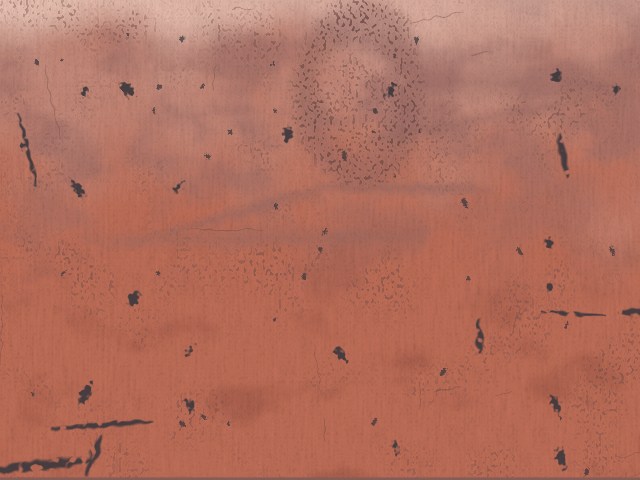
Reproduce this texture procedurally as a Shadertoy shader.

```glsl
const vec3 RUST = vec3(0.725, 0.415, 0.33);
const vec3 DEEP_RUST = vec3(0.64, 0.355, 0.285);
const vec3 ROSE = vec3(0.75, 0.54, 0.485);
const vec3 MAUVE = vec3(0.62, 0.425, 0.40);
const vec3 SHEEN = vec3(0.89, 0.74, 0.68);
const vec3 SOOT = vec3(0.40, 0.27, 0.25);
const vec3 CHIP = vec3(0.24, 0.22, 0.24);

vec2 hash22(vec2 p) {
    vec3 q = fract(p.xyx * vec3(0.1031, 0.1030, 0.0973));
    q += dot(q, q.yzx + 33.33);
    return fract((q.xx + q.yz) * q.zy);
}

float cornerSlope(vec2 cell, vec2 corner, vec2 f) {
    return dot(hash22(cell + corner) * 2.0 - 1.0, f - corner);
}

float gradientNoise(vec2 p) {
    vec2 i = floor(p), f = p - i;
    vec2 u = f * f * f * (f * (f * 6.0 - 15.0) + 10.0);
    float low = mix(cornerSlope(i, vec2(0, 0), f), cornerSlope(i, vec2(1, 0), f), u.x);
    float high = mix(cornerSlope(i, vec2(0, 1), f), cornerSlope(i, vec2(1, 1), f), u.x);
    return 1.5 * mix(low, high, u.y);
}

float fbm(vec2 p) {
    float sum = 0.0, amplitude = 0.6;
    for (int i = 0; i < 4; i++) {
        sum += amplitude * gradientNoise(p);
        p = mat2(1.6, 1.2, -1.2, 1.6) * p + 17.3;
        amplitude *= 0.5;
    }
    return sum;
}

// Soft-edged line from a to b that thins towards its ends
float stroke(vec2 p, vec2 a, vec2 b, float width, float blur) {
    vec2 ab = b - a;
    float t = clamp(dot(p - a, ab) / dot(ab, ab), 0.0, 1.0);
    float taper = mix(0.35, 1.0, 4.0 * t * (1.0 - t));
    return 1.0 - smoothstep(-blur, blur, length(p - a - ab * t) - width * taper);
}

// One ragged, mostly upright flake in some of the grid cells
float chips(vec2 p, float cellSize, float share) {
    vec2 g = p / cellSize, id = floor(g);
    vec2 place = hash22(id), shape = hash22(id + 71.0), pick = hash22(id + 139.0);
    vec2 q = fract(g) - mix(vec2(0.32), vec2(0.68), place);
    float angle = (shape.x - 0.5) * 1.6;
    q = mat2(cos(angle), -sin(angle), sin(angle), cos(angle)) * q;
    q.y /= 1.0 + 1.4 * shape.y;
    float d = length(q) - mix(0.04, 0.1, pick.y) + 0.07 * gradientNoise(g * 13.0);
    return step(1.0 - share, pick.x) * (1.0 - smoothstep(-0.025, 0.025, d));
}

// Faint thin scratches, near horizontal or near vertical
float hairlines(vec2 p) {
    float sum = 0.0;
    for (int i = 0; i < 16; i++) {
        vec2 seed = vec2(float(i) * 5.0, 31.0);
        vec2 start = hash22(seed) * vec2(1.34, 1.0), r = hash22(seed + 57.0);
        float angle = (r.x - 0.5) * 0.5 + (i % 2 == 0 ? 1.57 : 0.1);
        vec2 end = start + mix(0.04, 0.16, r.y) * vec2(cos(angle), sin(angle));
        sum = max(sum, stroke(p, start, end, 0.0006, 0.0018));
    }
    return sum;
}

float smears(vec2 p) {
    float s = stroke(p, vec2(0.27, 0.49), vec2(0.68, 0.61), 0.008, 0.018);
    s = max(s, stroke(p, vec2(0.66, 0.61), vec2(1.02, 0.605), 0.009, 0.017));
    s = max(s, 0.8 * stroke(p, vec2(0.26, 0.50), vec2(0.88, 0.508), 0.013, 0.025));
    s = max(s, 0.8 * stroke(p, vec2(0.78, 0.71), vec2(1.20, 0.79), 0.009, 0.02));
    return max(s, 0.8 * stroke(p, vec2(0.88, 0.83), vec2(1.30, 0.82), 0.02, 0.04));
}

float gouges(vec2 p) {
    float s = stroke(p, vec2(0.11, 0.108), vec2(0.32, 0.122), 0.006, 0.003);
    s = max(s, stroke(p, vec2(-0.03, 0.018), vec2(0.19, 0.042), 0.011, 0.004));
    s = max(s, stroke(p, vec2(0.18, 0.01), vec2(0.21, 0.09), 0.008, 0.004));
    s = max(s, stroke(p, vec2(0.04, 0.76), vec2(0.075, 0.615), 0.004, 0.0025));
    s = max(s, stroke(p, vec2(1.13, 0.35), vec2(1.26, 0.343), 0.004, 0.0025));
    s = max(s, stroke(p, vec2(1.29, 0.35), vec2(1.38, 0.346), 0.009, 0.003));
    s = max(s, stroke(p, vec2(0.997, 0.335), vec2(1.0, 0.265), 0.006, 0.003));
    return max(s, stroke(p, vec2(1.163, 0.72), vec2(1.182, 0.635), 0.008, 0.004));
}

void mainImage(out vec4 fragColor, in vec2 fragCoord) {
    vec2 p = fragCoord / iResolution.y;
    float cloud = fbm(p * 3.0 + 4.0), patches = fbm(p * vec2(5.0, 7.0) + 23.0);
    float grain = gradientNoise(p * vec2(150.0, 120.0));
    float brushed = gradientNoise(p * vec2(170.0, 16.0));
    vec2 rough = p + 0.006 * vec2(gradientNoise(p * 45.0), gradientNoise(p * 45.0 + 9.0));

    // Warm ground, paler upwards, with a lit upper rim
    vec3 color = mix(RUST, ROSE, smoothstep(0.45, 0.95, p.y + 0.3 * cloud));
    color = mix(color, DEEP_RUST, 0.8 * smoothstep(0.0, 0.45, patches) * smoothstep(0.75, 0.2, p.y));
    float haze = smoothstep(-0.1, 0.4, patches + 0.15 * p.x) * smoothstep(0.3, 0.75, p.y);
    color = mix(color, MAUVE, 0.7 * haze);
    float rim = smoothstep(0.87, 1.0, p.y + 0.1 * cloud) * mix(1.0, 0.4, p.x / 1.33);
    color = mix(color, SHEEN, rim);

    // Rubbed bands and the oval stain
    color = mix(color, MAUVE * 0.94, smears(rough) * (0.65 + 0.4 * brushed));
    float oval = length((p - vec2(0.75, 0.81)) / vec2(0.135, 0.185)) + 0.25 * patches;
    float ring = smoothstep(0.4, 0.8, oval) * (1.0 - smoothstep(0.85, 1.15, oval));
    color = mix(color, MAUVE * 0.92, 0.45 * ring);

    // Fine grain and upright brushing
    float wear = smoothstep(-0.1, 0.45, fbm(p * 6.0 + 51.0));
    float specks = smoothstep(0.08, 0.45, grain + 0.35 * brushed);
    color = mix(color, SOOT, specks * clamp(0.14 + 0.4 * wear + 0.6 * ring, 0.0, 0.8));
    color *= 1.0 + 0.07 * grain + 0.06 * brushed;

    // Scratches, flakes and the lower edge
    color = mix(color, SOOT, 0.55 * hairlines(rough));
    float damage = max(chips(p, 0.11, 0.17), 0.8 * chips(p + 3.7, 0.05, 0.09));
    float broken = smoothstep(-0.45, -0.1, gradientNoise(p * 60.0));
    damage = max(damage, gouges(rough) * broken);
    color = mix(color, CHIP, 0.92 * damage);
    color = mix(color, MAUVE * 0.85, 1.0 - smoothstep(0.003, 0.008, p.y));
    fragColor = vec4(color, 1.0);
}
```
